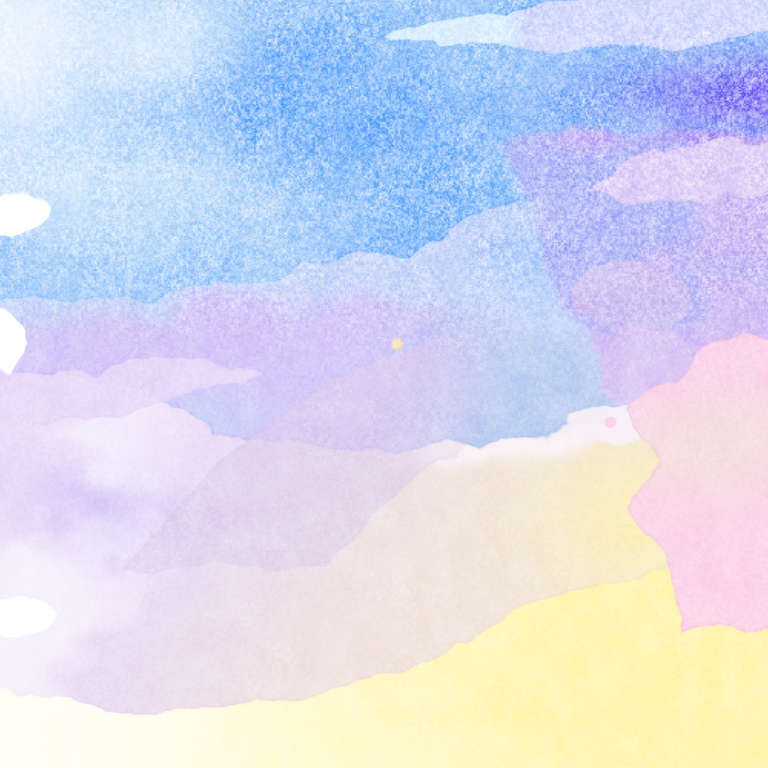
A WebGL 1 fragment shader for this background:

```glsl
precision highp float;
// Layered watercolour washes: blue over lilac over yellow, with a pink pool.
// Each wash fills one side of a knotted curve warped by noise;
// patchy paper grain then varies the pigment.
uniform vec2 u_resolution;

const vec3 WHITE = vec3(1.);
const vec3 YELLOW = vec3(1., .96, .7);
const vec3 LILAC = vec3(.915, .855, .97);
const vec3 LAVENDER = vec3(.84, .79, .975);
const vec3 MAUVE = vec3(.88, .815, .93);
const vec3 BEIGE = vec3(.95, .9, .87);
const vec3 SKY = vec3(.78, .88, .98);
const vec3 BLUE = vec3(.54, .74, .98);
const vec3 VIOLET = vec3(.52, .42, .95);
const vec3 PINK = vec3(.985, .83, .92);

float hash(vec2 p) {
  vec3 q = fract(p.xyx * vec3(.1031, .103, .0973));
  q += dot(q, q.yzx + 33.33);
  return fract((q.x + q.y) * q.z);
}

float noise(vec2 p) {
  vec2 i = floor(p), f = fract(p);
  f = f * f * (3. - 2. * f);
  return mix(mix(hash(i), hash(i + vec2(1, 0)), f.x),
             mix(hash(i + vec2(0, 1)), hash(i + 1.), f.x), f.y);
}

float fbm(vec2 p) {
  float sum = 0., gain = .533;
  for (int i = 0; i < 4; i++) {
    sum += gain * noise(p);
    p = p * 2.03 + 17.;
    gain *= .5;
  }
  return sum;
}

// Piecewise linear curve through eight evenly spaced knots
float curve(float t, vec4 a, vec4 b) {
  vec4 k = 7. * clamp(t, 0., 1.) - vec4(0, 1, 2, 3);
  return dot(a, max(1. - abs(k), 0.)) + dot(b, max(1. - abs(k - 4.), 0.));
}

float glow(vec2 p, vec2 centre, vec2 radius) {
  vec2 q = (p - centre) / radius;
  return exp(-dot(q, q));
}

// Signed depth inside a tapered stroke or an ellipse, positive inside
float stroke(vec2 p, vec2 tip, float len, float lift, float width) {
  float t = (p.x - tip.x) / len;
  return width * pow(clamp(3. * t, 0., 1.), .7) - abs(p.y - tip.y - lift * t) - .002;
}

float blob(vec2 p, vec2 centre, vec2 radius) {
  return (1. - length((p - centre) / radius)) * min(radius.x, radius.y);
}

// Lays a tint where depth is positive and gathers pigment along its rim
vec3 wash(vec3 base, vec3 tint, float depth, float opacity, float rim) {
  vec3 c = mix(base, tint, opacity * smoothstep(-.0015, .0015, depth));
  return mix(c, tint * tint, rim * exp(-abs(depth - .001) / .0015));
}

void main() {
  vec2 p = gl_FragCoord.xy / u_resolution;
  vec2 q = p + .045 * (vec2(fbm(p * 15.), fbm(p * 15. + 40.)) - .5);
  float cloud = fbm(p * vec2(5, 8) + 9.);

  // Yellow ground, lilac to beige body
  vec3 c = mix(vec3(1., .995, .96), YELLOW, smoothstep(0., .85, p.x + .2 * cloud - .1));
  float body = q.y - curve(q.x, vec4(.1, .075, .09, .105), vec4(.155, .23, .25, .25));
  vec3 tint = mix(LILAC, BEIGE, smoothstep(.1, .65, p.x + .6 * (.3 - p.y)));
  tint = mix(tint, LAVENDER, .8 * glow(p, vec2(.15, .34), vec2(.09, .08)));
  tint = mix(tint, WHITE, .6 * smoothstep(.4, .7, cloud) * smoothstep(.35, .1, p.x));
  tint = mix(tint, YELLOW, .7 * glow(p, vec2(.84, .32), vec2(.14, .12)));
  c = wash(c, tint, body, 1., .25);

  // White gap, periwinkle lobe and lilac tongue
  float lobe = q.y - curve(q.x, vec4(.515, .505, .43, .41), vec4(.425, .435, .48, .49));
  float gap = smoothstep(.51, .56, p.x) * smoothstep(.85, .8, p.x);
  c = mix(c, vec3(.98, .95, .96), gap * smoothstep(-.035, -.008, lobe));
  tint = mix(LAVENDER, SKY, .5 * glow(p, vec2(.25, .45), vec2(.1, .04)));
  tint = mix(tint, vec3(.75, .82, .95), smoothstep(.4, .7, p.x - .6 * (p.y - .47) + .2 * (cloud - .5)));
  c = wash(c, tint, lobe, 1., .25);
  c = wash(c, LILAC, stroke(q, vec2(.34, .515), -.34, -.04, .03), .9, .08);

  // Mauve sweep between two rising arcs
  float arc = curve(p.x, vec4(.02, .24, .4, .505), vec4(.56, .57, .5, .4)) - p.y;
  float lower = q.y - curve(q.x, vec4(-.1, 0, .13, .27), vec4(.41, .48, .52, .55));
  c = wash(c, MAUVE, min(min(arc, lower), q.y - .265), .6 * smoothstep(.68, .5, p.x), .06);

  // Pale band and deep blue sky
  float band = q.y - curve(q.x, vec4(.57, .59, .6, .6), vec4(.615, .57, .49, .49));
  c = mix(c, mix(SKY, LAVENDER, .3), smoothstep(-.02, .03, band + .08 * (cloud - .5)));
  c = mix(c, BLUE, .3 * glow(p, vec2(.7, .67), vec2(.08, .06)));
  float sky = q.y - curve(q.x, vec4(.62, .61, .625, .65), vec4(.69, .75, .79, .79));
  float deep = 1.1 * cloud - .2 + .65 * glow(p, vec2(.55, .76), vec2(.2, .14))
    + .55 * glow(p, vec2(.36, .87), vec2(.2, .08)) - .35 * glow(p, vec2(.24, .74), vec2(.18, .06));
  tint = mix(SKY, BLUE, clamp(deep, 0., 1.));
  tint = mix(tint, WHITE, .8 * glow(p, vec2(0, .94), vec2(.16, .17)));
  tint = mix(tint, WHITE, .5 * glow(p, vec2(.22, .93), vec2(.08, .06)));
  c = wash(c, tint, sky, 1., .2);

  // Violet block, dark edge and pale strokes
  float block = min(min(q.x - .66 - .42 * max(.79 - q.y, 0.), .83 - q.y), q.y - .48);
  tint = mix(vec3(.72, .74, .97), vec3(.83, .74, .96), smoothstep(.35, .6, cloud));
  c = mix(c, tint, .9 * smoothstep(-.006, .012, block));
  c = wash(c, PINK, blob(q, vec2(.82, .61), vec2(.07, .05)), .35, 0.);
  c = wash(c, mix(LAVENDER, PINK, .3), blob(q, vec2(.84, .52), vec2(.068, .055)), .7, .1);
  c = mix(c, VIOLET, .8 * glow(p, vec2(1.02, .875), vec2(.2, .055)));
  tint = mix(vec3(.89, .95, .99), vec3(.86, .87, .99), smoothstep(.66, .69, p.x));
  c = wash(c, tint, stroke(q, vec2(.495, .953), .5, .03, .033), .9, .1);
  c = wash(c, vec3(.89, .83, .97), stroke(q, vec2(.765, .757), .23, .025, .036), .9, .15);

  // Pale notch and pink pool
  c = wash(c, vec3(.97, .94, .97), blob(q, vec2(.8, .452), vec2(.048, .027)), .95, .05);
  float left = curve((q.y - .15) / .42, vec4(.89, .88, .865, .825), vec4(.842, .815, .79, .79));
  float top = curve((q.x - .79) / .21, vec4(.47, .48, .49, .505), vec4(.54, .555, .56, .555));
  tint = mix(PINK, BEIGE, .7 * glow(p, vec2(.94, .42), vec2(.14, .07)));
  c = wash(c, tint, min(min(q.x - left, q.y - .19), top - q.y), .95, .3);

  // Bare paper and paint drops
  float bare = max(blob(q, vec2(0, .72), vec2(.062, .029)), blob(q, vec2(0, .19), vec2(.075, .028)));
  c = wash(c, WHITE, max(bare, blob(q, vec2(0, .56), vec2(.028, .05))), 1., 0.);
  c = wash(c, vec3(.97, .91, .78), blob(p, vec2(.517, .552), vec2(.007)), 1., .5);
  c = wash(c, PINK, blob(p, vec2(.795, .45), vec2(.007)), 1., .2);

  // Paper grain, coarsest in the blue
  float grain = .45 * noise(p * vec2(250, 210)) + .55 * noise(p * 500.) - .5;
  float strength = mix(.4, 1.15, smoothstep(.5, .68, p.y)) * (.5 + fbm(p * 22.));
  float pigment = 1. + strength * grain + .35 * (fbm(p * vec2(40, 30)) - .5);
  gl_FragColor = vec4(clamp(1. - (1. - c) * pigment, 0., 1.), 1.);
}
```
